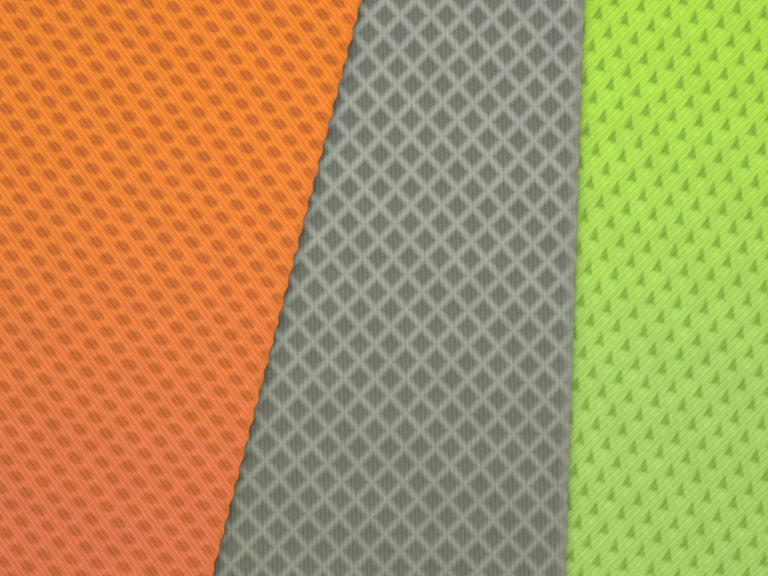
Reproduce this texture procedurally as a Shadertoy shader.

```glsl
mat2 rotate(float a) {
    return mat2(cos(a), -sin(a), sin(a), cos(a));
}

// Offset from the nearest centre of a staggered lattice, in pitch units
vec2 staggered(vec2 p, vec2 pitch) {
    vec2 q = p / pitch;
    vec2 cell = fract(vec2(q.x + q.y, q.x - q.y)) - 0.5;
    return 0.5 * vec2(cell.x + cell.y, cell.x - cell.y);
}

// Layered sines for uneven dye and thread
float mottle(vec2 p) {
    float sum = 0.0, gain = 0.5;
    for (int i = 0; i < 4; i++) {
        p = rotate(1.1) * p * 1.8 + 2.7;
        sum += gain * sin(p.x + 1.3 * sin(p.y)) * sin(p.y + 0.8);
        gain *= 0.65;
    }
    return sum;
}

float ribs(vec2 p, vec2 direction, float pitch) {
    return sin(6.2832 * dot(p, direction) / pitch);
}

vec3 orangeCloth(vec2 p) {
    vec2 q = rotate(-0.16) * p;
    q += 0.002 * sin(q.yx * vec2(19.0, 13.0));
    vec2 d = staggered(q, vec2(0.047, 0.050));
    d.x += 0.35 * d.y;
    float dimple = 1.0 - smoothstep(0.13, 0.30, length(d * vec2(0.8, 1.15)));
    float lip = smoothstep(0.18, 0.0, length(d - vec2(0.0, 0.36)));
    vec3 base = mix(vec3(0.88, 0.47, 0.31), vec3(0.94, 0.53, 0.20), smoothstep(0.0, 0.9, p.y));
    vec3 color = mix(base, vec3(0.74, 0.39, 0.19), 0.75 * dimple);
    color += 0.025 * lip;
    color += 0.028 * ribs(p, vec2(0.82, 0.57), 0.0088);
    return color * (1.0 + 0.025 * mottle(p * 26.0));
}

vec3 greyCloth(vec2 p) {
    vec2 q = rotate(-0.025) * p;
    q += 0.0018 * sin(q.yx * vec2(17.0, 23.0));
    vec2 d = staggered(q, vec2(0.0535, 0.060));
    float diamond = abs(d.x) + abs(d.y);
    float pocket = 1.0 - smoothstep(0.23, 0.41, diamond);
    float ridge = smoothstep(0.36, 0.49, diamond);
    vec3 base = mix(vec3(0.525, 0.535, 0.465), vec3(0.575, 0.595, 0.545), smoothstep(0.0, 0.75, p.y));
    vec3 color = mix(base, vec3(0.43, 0.44, 0.39), 0.80 * pocket);
    color += 0.055 * ridge - 0.02 * pocket * smoothstep(-0.1, 0.3, d.y);
    color += 0.021 * ribs(p, vec2(1.0, 0.03), 0.0078);
    return color * (1.0 + 0.03 * mottle(p * 22.0));
}

vec3 greenCloth(vec2 p) {
    vec2 q = rotate(-0.20) * p;
    q += 0.002 * sin(q.yx * vec2(15.0, 21.0));
    vec2 d = staggered(q, vec2(0.047, 0.058));
    // Small notches that taper towards the top
    float notch = max(abs(d.x) * 1.15 + 0.45 * d.y, -d.y * 1.1);
    float dimple = 1.0 - smoothstep(0.06, 0.23, notch);
    dimple *= 1.0 - smoothstep(0.20, 0.36, abs(d.y));
    vec3 base = mix(vec3(0.66, 0.82, 0.41), vec3(0.69, 0.88, 0.30), smoothstep(0.2, 1.0, p.y));
    vec3 color = mix(base, vec3(0.47, 0.64, 0.22), 0.72 * dimple);
    color += 0.03 * smoothstep(0.25, 0.0, length(d - vec2(0.0, -0.38)));
    color += 0.022 * ribs(p, vec2(0.72, -0.69), 0.0092);
    return color * (1.0 + 0.025 * mottle(p * 24.0));
}

void mainImage(out vec4 fragColor, in vec2 fragCoord) {
    vec2 p = fragCoord / iResolution.y;
    float soft = 1.2 / iResolution.y;

    // Cut edges with a slight scallop
    float orangeEdge = p.x - mix(0.368, 0.627, p.y) - 0.0016 * sin(p.y * 190.0);
    float greyEdge = p.x - mix(0.981, 1.014, p.y) - 0.0011 * sin(p.y * 230.0);

    vec3 green = greenCloth(p);
    green *= 1.0 - 0.30 * exp(-max(greyEdge, 0.0) / 0.007);

    vec3 grey = greyCloth(p);
    grey *= 1.0 - 0.38 * exp(-max(orangeEdge, 0.0) / 0.008);
    grey = mix(grey, vec3(0.56, 0.57, 0.51), 0.55 * smoothstep(-0.022, -0.006, greyEdge));

    vec3 orange = orangeCloth(p);
    orange = mix(orange, vec3(0.86, 0.46, 0.17), 0.5 * smoothstep(-0.014, -0.002, orangeEdge));

    // Stack the three sheets
    vec3 color = mix(grey, green, smoothstep(-soft, soft, greyEdge));
    color = mix(orange, color, smoothstep(-soft, soft, orangeEdge));

    // Broad overhead light
    color *= 1.02 - 0.07 * dot(p - vec2(0.67, 0.6), p - vec2(0.67, 0.6));
    fragColor = vec4(clamp(color, 0.0, 1.0), 1.0);
}
```
